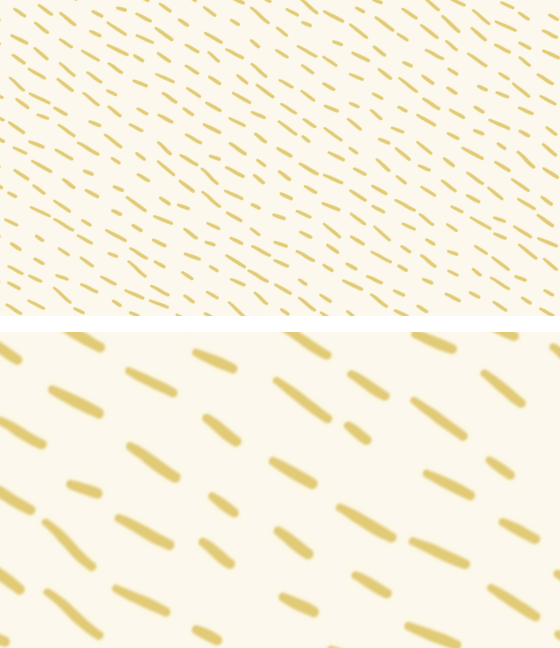
Top: the whole. Bottom: its middle third, enlarged.
Reproduce this pattern procedurally as a Shadertoy shader.

```glsl
// Scattered golden brush dashes slanting down to the right on a cream ground.

const vec3 CREAM = vec3(0.99, 0.972, 0.928);
const vec3 GOLD = vec3(0.885, 0.795, 0.468);
const vec2 CELL = vec2(0.089, 0.063);   // spacing along and across the dashes
const float SLANT = -0.55;              // mean direction in radians

vec2 hash2(vec2 p) {
    vec3 h = fract(p.xyx * vec3(0.1031, 0.1030, 0.0973));
    h += dot(h, h.yzx + 33.33);
    return fract((h.xx + h.yz) * h.zy);
}

float gradientNoise(vec2 p) {
    vec2 i = floor(p), f = fract(p);
    vec2 u = f * f * f * (f * (f * 6.0 - 15.0) + 10.0);
    vec2 a = vec2(0.0, 1.0);
    float n00 = dot(hash2(i) * 2.0 - 1.0, f);
    float n10 = dot(hash2(i + a.yx) * 2.0 - 1.0, f - a.yx);
    float n01 = dot(hash2(i + a.xy) * 2.0 - 1.0, f - a.xy);
    float n11 = dot(hash2(i + a.yy) * 2.0 - 1.0, f - a.yy);
    return mix(mix(n00, n10, u.x), mix(n01, n11, u.x), u.y);
}

vec2 rotate(vec2 p, float angle) {
    float c = cos(angle), s = sin(angle);
    return vec2(c * p.x + s * p.y, c * p.y - s * p.x);
}

// Distance to a slightly curved dash along x, narrowing towards its tips
float dashDistance(vec2 p, float halfLength, float radius, float bend) {
    float t = clamp(p.x / halfLength, -1.0, 1.0);
    p.y -= bend * sin(2.4 * t);
    float profile = radius * (1.0 + 0.1 * t - 0.25 * t * t);
    float core = halfLength - 0.75 * radius;
    p.x -= clamp(p.x, -core, core);
    return length(p) - profile;
}

// One randomly sized, placed and turned dash of a cell
float cellDash(vec2 p, vec2 id) {
    vec2 place = hash2(id + 17.0) - 0.5;
    vec2 shape = hash2(id + 71.0);
    vec2 stroke = hash2(id + 139.0);
    float size = pow(shape.x, 1.2);
    float halfLength = mix(0.0172, 0.0395, size);
    float room = CELL.x - 2.0 * halfLength;
    p -= place * vec2(0.7 * room, 0.025);
    // Short dashes lie a little flatter than long ones
    float turn = (shape.y - 0.5) * 0.32 + mix(0.08, -0.03, size);
    float radius = mix(0.0052, 0.0060, stroke.x);
    float bend = (stroke.y - 0.7) * 0.08 * halfLength;
    return dashDistance(rotate(p, turn), halfLength, radius, bend);
}

// Nearest dash in staggered rows
float dashField(vec2 p) {
    float nearest = 1.0;
    float row = floor(p.y / CELL.y);
    for (int j = -1; j <= 1; j++) {
        float r = row + float(j);
        float shift = (0.42 * r + 0.2 * hash2(vec2(r + 50.0, 5.0)).x) * CELL.x;
        float column = floor((p.x + shift) / CELL.x);
        for (int i = -1; i <= 1; i++) {
            vec2 id = vec2(column + float(i), r);
            vec2 center = (id + 0.5) * CELL - vec2(shift, 0.0);
            nearest = min(nearest, cellDash(p - center, id + 50.0));
        }
    }
    return nearest;
}

// Ink coverage with an edge of the given half width
float coverage(float d, float softness) {
    return 1.0 - smoothstep(-softness, softness, d);
}

void mainImage(out vec4 fragColor, in vec2 fragCoord) {
    vec2 p = fragCoord / iResolution.y;

    // Let the rows wander gently
    vec2 drift = vec2(gradientNoise(p * 2.3 + 9.0), gradientNoise(p * 2.3 + 31.0));
    vec2 q = rotate(p, SLANT) + 0.015 * drift;

    // Faintly uneven brush outline
    float d = dashField(q) + 0.0006 * gradientNoise(p * 70.0 + 3.0);

    // A faint yellow bleed surrounds each crisp dash
    float pixel = 1.0 / iResolution.y;
    float ink = coverage(d, max(0.0030, 0.7 * pixel));
    float bleed = 0.1 * coverage(d - 0.004, max(0.0030, pixel));
    fragColor = vec4(mix(CREAM, GOLD, vec3(ink, ink, max(ink, bleed))), 1.0);
}
```
